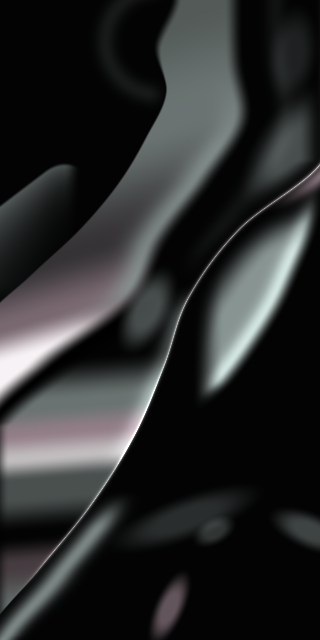
Give the GLSL for this background, as a Shadertoy shader.

```glsl
// Draws dark flowing satin ribbons with silver and mauve highlights.

const vec3 INK = vec3(0.010, 0.011, 0.012);
const vec3 SILVER = vec3(0.90, 0.98, 0.96);
const vec3 MAUVE = vec3(0.50, 0.43, 0.46);
const vec3 WHITE = vec3(0.97, 0.95, 0.96);

float knot(vec4 a, vec4 b, int i) {
    i = clamp(i, 0, 7);
    return i < 4 ? a[i] : b[i - 4];
}

// Smooth curve through eight evenly spaced heights, t from 0 to 1
float curve(float t, vec4 a, vec4 b) {
    float s = clamp(t, 0.0, 1.0) * 7.0;
    int i = min(int(s), 6);
    float f = s - float(i);
    float k0 = knot(a, b, i - 1), k1 = knot(a, b, i);
    float k2 = knot(a, b, i + 1), k3 = knot(a, b, i + 2);
    return k1 + 0.5 * f * (k2 - k0 + f * (2.0 * k0 - 5.0 * k1 + 4.0 * k2 - k3
         + f * (3.0 * (k1 - k2) + k3 - k0)));
}

// Signed distance to a falling curve, positive on its right
float side(vec2 p, float top, float span, vec4 a, vec4 b) {
    float t = (top - p.y) / span, e = 0.01;
    float slope = (curve(t + e, a, b) - curve(t - e, a, b)) / (2.0 * e * span);
    return (p.x - curve(t, a, b)) / sqrt(1.0 + slope * slope);
}

float bell(float x, float center, float width) {
    float d = (x - center) / width;
    return exp(-d * d);
}

float fall(float a, float b, float x) {
    return 1.0 - smoothstep(a, b, x);
}

// Soft rotated ellipse
float blob(vec2 p, vec2 center, float angle, vec2 radii) {
    float c = cos(angle), s = sin(angle);
    vec2 q = mat2(c, -s, s, c) * (p - center) / radii;
    return fall(0.35, 1.15, length(q));
}

// Faint shapes behind the ribbons
vec3 backdrop(vec2 p, float seam) {
    float glow = 0.30 * blob(p, vec2(0.94, 1.53), 0.95, vec2(0.24, 0.13)) * fall(-0.08, 0.0, seam);
    glow += 0.12 * blob(p, vec2(0.915, 1.83), 1.45, vec2(0.15, 0.075));
    glow += 0.09 * bell(length(p - vec2(0.495, 1.87)), 0.165, 0.03) * fall(0.46, 0.53, p.x);
    glow += 0.17 * blob(p, vec2(0.58, 0.38), 0.35, vec2(0.24, 0.065));
    glow += 0.20 * blob(p, vec2(0.67, 0.34), 0.5, vec2(0.07, 0.04));
    glow += 0.26 * blob(p, vec2(0.97, 0.34), -0.4, vec2(0.13, 0.055));
    vec3 c = INK + SILVER * glow;
    return c + MAUVE * 0.75 * blob(p, vec2(0.53, 0.10), 1.15, vec2(0.12, 0.045));
}

// Curled wisp at the left
float wisp(vec2 p) {
    float bend = max(p.x - 0.14, 0.0);
    float depth = 1.362 + 0.76 * p.x - 6.0 * bend * bend - p.y;
    float reach = mix(0.15, 0.045, clamp(p.x * 4.0, 0.0, 1.0));
    return 0.36 * smoothstep(0.0, 0.014, depth) * exp(-max(depth, 0.0) / reach) * fall(0.20, 0.252, p.x);
}

// Horizontal folds of the lower ribbon
vec3 foldColor(vec2 p) {
    float s = 2.0 - p.y + 0.08 * p.x;
    vec3 c = mix(INK, SILVER * 0.46, smoothstep(1.13, 1.27, s));
    c = mix(c, MAUVE * 1.15, smoothstep(1.28, 1.37, s));
    c = mix(c, WHITE * 0.78, smoothstep(1.36, 1.44, s));
    c = mix(c, SILVER * 0.32, smoothstep(1.44, 1.51, s));
    c = mix(c, INK, smoothstep(1.56, 1.67, s));
    c = mix(c, MAUVE * 0.55, smoothstep(1.68, 1.77, s));
    return mix(c, SILVER * 0.42, smoothstep(1.77, 1.90, s));
}

// Lengthwise shading of the upper ribbon
vec3 satinColor(vec2 p, float inset) {
    float s = 2.0 - p.y + 0.3 * p.x;
    vec3 c = SILVER * mix(0.36, 0.46, smoothstep(0.2, 0.5, s));
    c = mix(c, vec3(0.21, 0.20, 0.21), smoothstep(0.55, 0.86, s));
    c = mix(c, MAUVE * 0.95, smoothstep(0.86, 1.03, s));
    c = mix(c, WHITE, smoothstep(1.03, 1.14, s) * fall(0.22, 0.48, p.x));
    float rim = bell(inset, 0.055, 0.05) * smoothstep(0.98, 1.12, p.y) * fall(1.5, 1.8, p.y);
    return mix(c, SILVER * 0.60, 0.8 * rim);
}

void mainImage(out vec4 fragColor, in vec2 fragCoord) {
    vec2 p = fragCoord / iResolution.xy * vec2(1.0, 2.0);
    float pixel = 1.0 / iResolution.x;

    // Ribbon borders
    float seam = side(p, 1.5, 1.5, vec4(1.01, 0.75, 0.59, 0.513), vec4(0.422, 0.289, 0.117, -0.05));
    float left = side(p, 2.0, 1.0, vec4(0.534, 0.479, 0.516, 0.453), vec4(0.367, 0.247, 0.094, -0.05));
    float inset = -side(p, 2.0, 1.333, vec4(0.76, 0.763, 0.786, 0.672), vec4(0.529, 0.43, 0.17, -0.03));
    float panel = -side(p, 1.5, 0.8125, vec4(1.04, 1.02, 0.99, 0.943), vec4(0.89, 0.818, 0.732, 0.625));

    vec3 color = backdrop(p, seam) + SILVER * wisp(p);
    color += SILVER * 0.06 * bell(inset, -0.10, 0.03) * smoothstep(1.1, 1.3, p.y);

    // Lower ribbon and its lit border
    vec3 folds = foldColor(p) * smoothstep(0.0, 0.06, -inset);
    folds += SILVER * 0.28 * bell(seam, 0.0, 0.035) * smoothstep(0.5, 0.7, p.y);
    color = mix(color, folds, fall(-pixel, pixel, seam) * fall(1.0, 1.12, p.y));
    color += SILVER * 0.30 * blob(p, vec2(0.46, 1.03), 1.1, vec2(0.14, 0.07)) * fall(-0.03, 0.0, seam);

    // Upper ribbon
    float soft = mix(0.008, 0.035, smoothstep(1.74, 1.9, p.y));
    float cover = smoothstep(0.0, soft, left) * smoothstep(0.0, 0.06, inset);
    color = mix(color, satinColor(p, inset), cover);

    // Right panel with a bright outer rim
    float body = smoothstep(0.015, 0.13, seam) * smoothstep(0.0, 0.05, panel) * smoothstep(0.60, 0.70, p.x);
    body *= smoothstep(0.69, 0.82, p.y);
    float light = 0.58 * fall(1.2, 1.42, p.y) + 0.32 * bell(panel, 0.05, 0.03);
    color += SILVER * light * body;
    color += MAUVE * bell(seam, 0.025, 0.022) * smoothstep(1.33, 1.46, p.y);

    // Lower strip and the fine bright seam
    color += SILVER * 0.52 * bell(seam, 0.06, 0.032) * fall(0.34, 0.47, p.y);
    float thread = exp(-abs(seam) / max(0.003, 0.6 * pixel));
    color += WHITE * 0.65 * thread * smoothstep(0.12, 0.3, p.y) * fall(1.5, 1.52, p.y);

    fragColor = vec4(clamp(color, 0.0, 1.0), 1.0);
}
```
